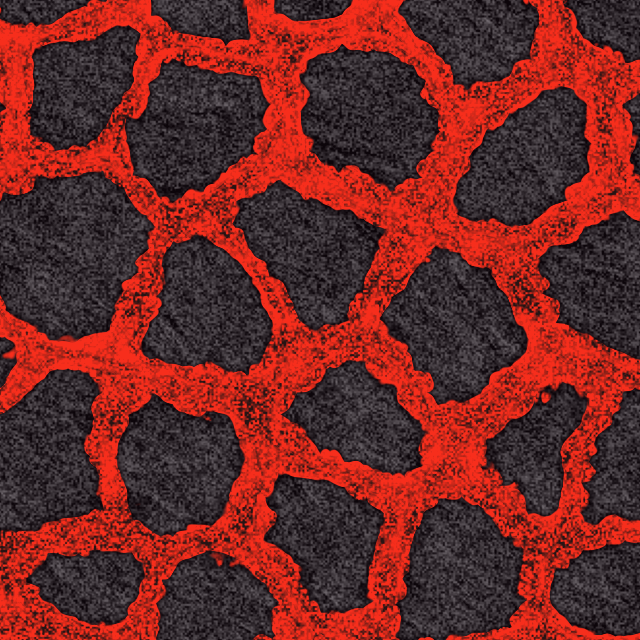
Reproduce this texture procedurally as a Shadertoy shader.

```glsl
float hash(vec2 p) {
    vec3 q = fract(vec3(p.xyx) * 0.1031);
    q += dot(q, q.yzx + 33.33);
    return fract((q.x + q.y) * q.z);
}

vec2 hash2(vec2 p) {
    return vec2(hash(p + 17.3), hash(p + 71.9));
}

float noise(vec2 p) {
    vec2 i = floor(p), f = fract(p);
    f = f * f * (3.0 - 2.0 * f);
    return mix(mix(hash(i), hash(i + vec2(1, 0)), f.x),
               mix(hash(i + vec2(0, 1)), hash(i + vec2(1, 1)), f.x), f.y);
}

mat2 rotation(float a) {
    return mat2(cos(a), sin(a), -sin(a), cos(a));
}

float fbm(vec2 p) {
    float sum = 0.0, amp = 0.5;
    for (int i = 0; i < 5; i++) {
        sum += amp * noise(p);
        p = rotation(0.6) * p * 2.03 + 5.7;
        amp *= 0.5;
    }
    return sum / 0.97;
}

// Creased, stretched layers of stone
float rockHeight(vec2 p) {
    p += 0.035 * vec2(fbm(p * 9.0), fbm(p * 9.0 + 40.0));
    p *= vec2(11.0, 27.0);
    float sum = 0.0, amp = 0.6;
    for (int i = 0; i < 4; i++) {
        sum += amp * (1.0 - abs(2.0 * noise(p) - 1.0));
        p = rotation(0.25) * p * 2.1 + 9.2;
        amp *= 0.5;
    }
    return sum;
}

// Rounded distance to the plate border; id receives the plate
float plateDistance(vec2 p, out vec2 id) {
    vec2 cell = floor(p), nearest = vec2(0);
    float best = 1e3;
    for (int y = -1; y <= 1; y++)
    for (int x = -1; x <= 1; x++) {
        vec2 c = cell + vec2(x, y);
        vec2 r = c + 0.1 + 0.8 * hash2(c) - p;
        if (dot(r, r) < best) {
            best = dot(r, r);
            nearest = r;
            id = c;
        }
    }
    float sum = 0.0;
    for (int y = -2; y <= 2; y++)
    for (int x = -2; x <= 2; x++) {
        if (x == 0 && y == 0) continue;
        vec2 c = id + vec2(x, y);
        vec2 r = c + 0.1 + 0.8 * hash2(c) - p;
        sum += exp(-15.0 * dot(0.5 * (nearest + r), normalize(r - nearest)));
    }
    return -log(sum) / 15.0;
}

void mainImage(out vec4 fragColor, in vec2 fragCoord) {
    vec2 uv = fragCoord / iResolution.y;
    float grain = noise(uv * 310.0);

    // Plates with lobed shores
    vec2 warp = vec2(fbm(uv * 6.0), fbm(uv * 6.0 + 30.0)) - 0.5;
    vec2 id;
    float border = plateDistance(uv * 4.4 + 0.35 * warp + 2.0, id);
    float lobes = abs(2.0 * noise(uv * 27.0) - 1.0) + 0.4 * abs(2.0 * noise(uv * 61.0) - 1.0);
    float shore = border - 0.075 - 0.075 * lobes - 0.07 * (noise(uv * 5.0 + 8.0) - 0.5);

    // Rock relief lit from above
    vec2 stone = rotation(0.45 + 0.7 * (hash(id) - 0.5)) * uv + id * 3.1;
    float slope = rockHeight(stone) - rockHeight(stone + vec2(0.0012, 0.003));
    float light = 0.185 + 0.38 * slope + 0.3 * (grain - 0.5) + 0.12 * (fbm(uv * 14.0) - 0.5);
    light *= mix(0.45, 1.0, smoothstep(0.0, 0.05, shore));
    vec3 rock = max(light, 0.03) + vec3(0.016, -0.012, 0.008);

    // Lava streaked along the channels, speckled with char
    float flow = fbm(uv * 11.0 + vec2(border * 28.0, 0.0));
    float char = 0.6 * flow + 0.4 * fbm(uv * 34.0 + 3.0);
    float speckle = mix(0.5, 1.6, smoothstep(0.38, 0.62, char));
    float heat = 0.76 + 1.5 * (0.5 - char) + speckle * (grain - 0.5);
    heat += 0.15 * smoothstep(-0.06, -0.01, shore);
    vec3 lava = mix(vec3(0.15, 0.08, 0.08), vec3(0.97, 0.18, 0.11), clamp(heat, 0.0, 1.0));

    float edge = 4.4 / iResolution.y;
    fragColor = vec4(mix(lava, rock, smoothstep(-edge, edge, shore)), 1.0);
}
```
